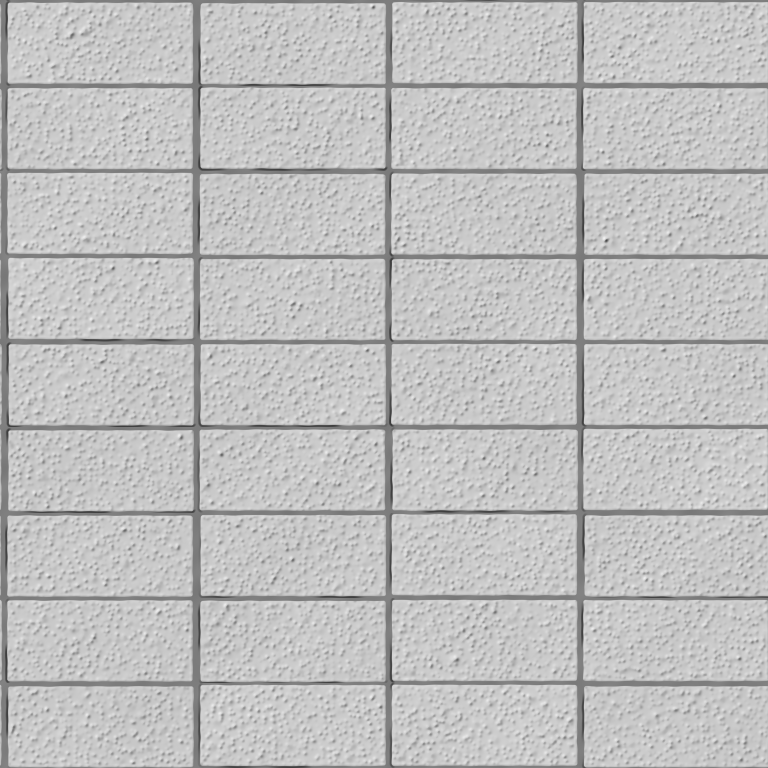
This texture is drawn by a Shadertoy shader. Its source:

```glsl
// Stack-bonded wall of pale grey stucco bricks, four across and nine down.
// Each brick is a slightly shifted rounded box; its grain is cellular relief
// lit from the upper left, set between darker, unevenly shadowed joints.

vec2 hash22(vec2 p) {
    vec3 a = fract(p.xyx * vec3(0.1031, 0.1030, 0.0973));
    a += dot(a, a.yzx + 33.33);
    return fract((a.xx + a.yz) * a.zy);
}

// Sum of soft domes of random height, one scattered in each cell.
float domes(vec2 p) {
    vec2 cell = floor(p);
    float sum = 0.0;
    for (int y = -1; y <= 1; y++)
    for (int x = -1; x <= 1; x++) {
        vec2 id = cell + vec2(x, y);
        vec2 away = p - id - hash22(id);
        sum += hash22(id + 71.0).x * exp(-9.0 * dot(away, away));
    }
    return sum;
}

float relief(vec2 p) {
    return domes(p * 132.0) + 0.7 * domes(p * 71.0 + 19.0);
}

// Smooth irregular variation in about -1 to 1.
float waves(vec2 p) {
    return (sin(p.x + 1.7 * sin(p.y * 0.8)) + sin(p.y * 1.3 + 2.0 * sin(p.x * 0.6))
          + sin(dot(p, vec2(1.9, -1.6)))) / 3.0;
}

float roundedBox(vec2 p, vec2 halfSize, float radius) {
    vec2 q = abs(p) - halfSize + radius;
    return length(max(q, 0.0)) + min(max(q.x, q.y), 0.0) - radius;
}

void mainImage(out vec4 fragColor, in vec2 fragCoord) {
    vec2 uv = fragCoord / iResolution.xy;
    float pixel = 1.0 / iResolution.y;

    // Brick layout, with local coordinates kept in canvas units
    vec2 count = vec2(4.0, 9.0);
    vec2 grid = (uv - vec2(0.006, -0.001)) * count;
    vec2 id = floor(grid);
    vec2 rnd = hash22(id + 13.0);
    vec2 local = (fract(grid) - 0.5) / count;
    local -= (rnd - 0.5) * vec2(0.002, 0.0022);
    local += 0.0005 * vec2(waves(uv.yx * 170.0), waves(uv * 130.0 + 5.0));
    vec2 halfSize = 0.5 / count - vec2(0.0044, 0.0029);
    float d = roundedBox(local, halfSize, 0.003);

    // Lit grain: shaded faces fall off more strongly than lit ones rise
    vec2 light = vec2(-0.0009, 0.0009);
    float slope = relief(uv - light) - relief(uv + light);
    float pitting = 0.29 + 0.09 * waves(uv * 38.0 + rnd * 9.0);
    float rim = smoothstep(-0.006, -0.001, d);
    float grain = slope * (slope < 0.0 ? pitting : 0.12) * (1.0 - 0.5 * rim);

    // Brick face, with a pale upper left rim and a shaded lower right one
    float face = 0.79 + 0.014 * (rnd.y - 0.5) + 0.01 * waves(uv * 17.0) + grain;
    vec2 side = local / halfSize;
    float lower = smoothstep(0.94, 1.0, -side.y);
    float right = smoothstep(0.97, 1.0, side.x);
    face += rim * mix(0.025, -0.07, max(lower, right));

    // Mortar, with broken dark cracks hugging the left and lower brick edges
    float mortar = 0.49 + 0.025 * waves(uv * 95.0);
    float crackSide = max(smoothstep(0.96, 1.0, -side.x),
                          smoothstep(0.93, 1.0, -side.y) * step(0.75, rnd.x));
    float broken = smoothstep(-0.25, 0.45, waves(uv * 43.0 + rnd * 20.0));
    float crack = 1.0 - smoothstep(0.0004, 0.0016 + pixel, abs(d - 0.0011));
    mortar -= 0.23 * crack * crackSide * broken;

    // Softly worn boundary between brick and mortar
    float edge = max(0.0009, 0.7 * pixel);
    float tone = mix(face, mortar, smoothstep(-edge, edge, d));
    fragColor = vec4(vec3(clamp(tone, 0.0, 1.0)), 1.0);
}
```
